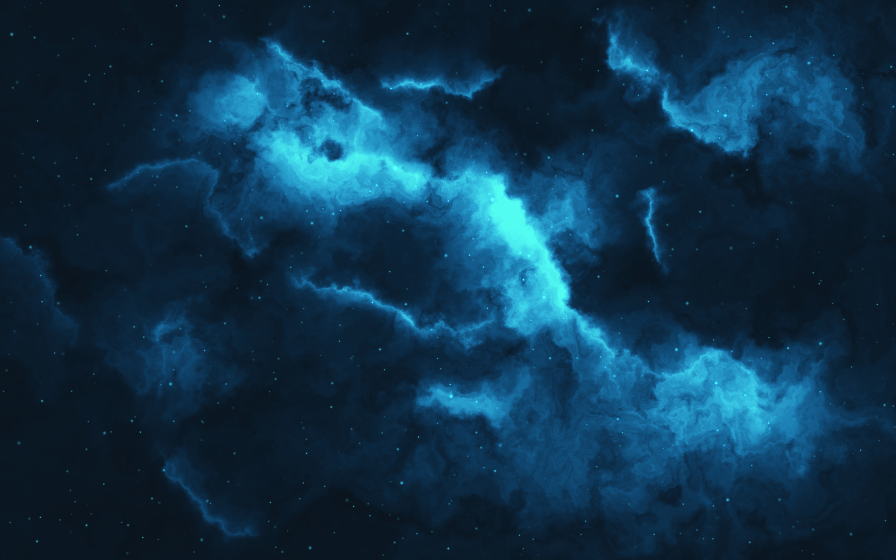
Write a Shadertoy shader that draws this background.

```glsl
// A blue nebula: a bright diagonal ridge, torn cloud rims, dark voids, stars.
// Soft ellipses hold the gas and one-sided curved wisps form the lit rims;
// gradient noise bends both, then one light value passes through a colour ramp.

#define WARP 0.105       // bending of all cloud shapes
#define GRAIN 2.3        // contrast of the cloud texture
#define RIM 0.0055       // thickness of lit rims
#define EXPOSURE 1.25    // overall brightness
#define VOID_DEPTH 0.85  // darkness of the hollows
#define STAR_LIGHT 0.8   // brightness of the stars

vec2 hash2(vec2 p) {
    vec3 h = fract(vec3(p.xyx) * vec3(0.1031, 0.1030, 0.0973));
    h += dot(h, h.yzx + 33.33);
    return fract((h.xx + h.yz) * h.zy);
}

float corner(vec2 cell, vec2 offset) {
    return dot(hash2(cell) * 2.0 - 1.0, offset);
}

float gradientNoise(vec2 p) {
    vec2 i = floor(p), f = fract(p), e = vec2(1, 0);
    vec2 u = f * f * f * (f * (f * 6.0 - 15.0) + 10.0);
    return mix(mix(corner(i, f), corner(i + e, f - e), u.x),
               mix(corner(i + e.yx, f - e.yx), corner(i + 1.0, f - 1.0), u.x), u.y);
}

float fbm(vec2 p) {
    float sum = 0.0, amp = 0.6;
    for (int i = 0; i < 6; i++) {
        sum += amp * gradientNoise(p);
        p = mat2(1.6, 1.2, -1.2, 1.6) * p + 17.3;
        amp *= 0.56;
    }
    return sum;
}

float glow(vec2 p, vec2 centre, vec2 radius) {
    vec2 d = (p - centre) / radius;
    return exp(-dot(d, d));
}

// Lit curve a-b-c; its light spreads to the left (+1) or right (-1) of travel.
float wisp(vec2 p, vec2 a, vec2 b, vec2 c, float side, float spread) {
    float nearest = 1e3, along = 0.0, facing = 1.0;
    vec2 start = a;
    for (int i = 1; i <= 7; i++) {
        float t = float(i) / 7.0;
        vec2 end = mix(mix(a, b, t), mix(b, c, t), t);
        vec2 s = end - start, r = p - start;
        float h = clamp(dot(r, s) / dot(s, s), 0.0, 1.0);
        float d = length(r - s * h);
        if (d < nearest) {
            nearest = d;
            along = (float(i) - 1.0 + h) / 7.0;
            facing = side * (s.x * r.y - s.y * r.x);
        }
        start = end;
    }
    float body = exp(-nearest / (facing > 0.0 ? spread : RIM * 1.6));
    float rim = exp(-nearest / RIM);
    return smoothstep(0.0, 0.8, 4.0 * along * (1.0 - along)) * (0.85 * body + 0.25 * rim);
}

float gasLight(vec2 p) {
    float g = 0.07 * glow(p, vec2(0.85, 0.60), vec2(0.75, 0.42));
    g += 0.50 * glow(p, vec2(0.47, 0.78), vec2(0.13, 0.10));
    g += 0.65 * glow(p, vec2(0.70, 0.70), vec2(0.20, 0.07));
    g += 0.60 * glow(p, vec2(0.95, 0.51), vec2(0.08, 0.14));
    g += 0.40 * glow(p, vec2(1.03, 0.65), vec2(0.07, 0.11));
    g += 0.60 * glow(p, vec2(1.29, 0.28), vec2(0.17, 0.09));
    g += 0.24 * glow(p, vec2(1.12, 0.20), vec2(0.38, 0.16));
    g += 0.50 * glow(p, vec2(1.40, 0.83), vec2(0.17, 0.12));
    g += 0.45 * glow(p, vec2(0.82, 0.28), vec2(0.07, 0.05));
    g += 0.20 * glow(p, vec2(0.31, 0.37), vec2(0.10, 0.08));
    float hollow = glow(p, vec2(0.76, 0.54), vec2(0.14, 0.07))
                 + glow(p, vec2(1.13, 0.54), vec2(0.08, 0.10))
                 + glow(p, vec2(0.97, 0.78), vec2(0.13, 0.05));
    return g * (1.0 - VOID_DEPTH * min(hollow, 1.0));
}

float rimLight(vec2 p) {
    // Main ridge and its upper branch
    float w = 0.45 * wisp(p, vec2(0.40, 0.85), vec2(0.51, 0.84), vec2(0.58, 0.71), -1.0, 0.03);
    w += 1.15 * wisp(p, vec2(0.47, 0.73), vec2(0.79, 0.77), vec2(0.96, 0.58), -1.0, 0.065);
    w += 1.45 * wisp(p, vec2(0.83, 0.70), vec2(1.01, 0.59), vec2(1.01, 0.38), -1.0, 0.065);
    w += 1.00 * wisp(p, vec2(0.96, 0.48), vec2(1.07, 0.43), vec2(1.14, 0.31), -1.0, 0.035);
    w += 1.05 * wisp(p, vec2(0.47, 0.95), vec2(0.57, 0.88), vec2(0.70, 0.74), -1.0, 0.045);
    // Upper arcs
    w += 0.85 * wisp(p, vec2(0.67, 0.86), vec2(0.80, 0.75), vec2(0.92, 0.88), 1.0, 0.022);
    w += 0.95 * wisp(p, vec2(1.05, 0.99), vec2(1.05, 0.84), vec2(1.22, 0.86), 1.0, 0.032);
    w += 0.95 * wisp(p, vec2(1.21, 0.89), vec2(1.20, 0.73), vec2(1.36, 0.72), 1.0, 0.045);
    // Inner filaments and lower right rims
    w += 0.65 * wisp(p, vec2(0.53, 0.53), vec2(0.66, 0.44), vec2(0.77, 0.43), -1.0, 0.014);
    w += 0.65 * wisp(p, vec2(0.69, 0.46), vec2(0.81, 0.37), vec2(0.90, 0.47), -1.0, 0.014);
    w += 0.70 * wisp(p, vec2(1.15, 0.64), vec2(1.17, 0.59), vec2(1.22, 0.54), 1.0, 0.013);
    w += 0.65 * wisp(p, vec2(1.09, 0.37), vec2(1.19, 0.28), vec2(1.30, 0.38), -1.0, 0.03);
    w += 0.55 * wisp(p, vec2(1.25, 0.37), vec2(1.37, 0.36), vec2(1.37, 0.23), -1.0, 0.04);
    // Faint wisps on the left
    w += 0.32 * wisp(p, vec2(0.17, 0.67), vec2(0.35, 0.77), vec2(0.42, 0.61), -1.0, 0.02);
    w += 0.40 * wisp(p, vec2(0.40, 0.69), vec2(0.41, 0.55), vec2(0.50, 0.57), 1.0, 0.02);
    w += 0.28 * wisp(p, vec2(0.33, 0.48), vec2(0.25, 0.39), vec2(0.28, 0.29), 1.0, 0.04);
    w += 0.22 * wisp(p, vec2(0.30, 0.26), vec2(0.33, 0.06), vec2(0.46, 0.05), 1.0, 0.03);
    return w + 0.22 * wisp(p, vec2(-0.04, 0.59), vec2(0.06, 0.55), vec2(0.14, 0.36), -1.0, 0.03);
}

float stars(vec2 p) {
    float sum = 0.0;
    for (int i = 0; i < 3; i++) {
        float density = 34.0 - 11.0 * float(i);
        vec2 grid = p * density + 7.0 * float(i);
        vec2 cell = floor(grid), rnd = hash2(cell + 91.0);
        float d = length(fract(grid) - 0.2 - 0.6 * hash2(cell)) / density;
        float size = max(0.0012 + 0.0006 * float(i), 0.7 / iResolution.y);
        sum += step(0.70, rnd.x) * rnd.y * rnd.y * exp(-d * d / (size * size));
    }
    return sum;
}

void mainImage(out vec4 fragColor, in vec2 fragCoord) {
    vec2 p = fragCoord / iResolution.y;
    p.x += 0.8 - 0.5 * iResolution.x / iResolution.y;
    vec2 bend = vec2(fbm(p * 7.0 + 3.1), fbm(p * 7.0 + 41.7));
    vec2 q = p + WARP * bend;
    float cloud = fbm(p * 6.0 + bend * 1.5 + 11.0);
    // Bright creases where a second noise crosses zero
    float crease = exp(-14.0 * abs(fbm(p * 5.0 + bend * 0.8 + 73.0)));
    float gasGrain = clamp(0.8 + GRAIN * cloud, 0.1, 1.9) + 0.45 * crease;
    float tear = clamp(0.85 + 2.0 * cloud + 0.3 * crease, 0.2, 1.5);
    float light = gasLight(q) * gasGrain + rimLight(q) * tear;
    float v = 1.17 * (1.0 - exp(-EXPOSURE * light)) + 0.08 * cloud - 0.03;
    v = clamp(v, -0.07, 1.12);
    // Night blue through azure to pale cyan
    vec3 color = vec3(0.04, 0.095, 0.145) + v * (vec3(0.03, 0.35, 0.62)
               + v * (vec3(0.01, 0.40, 0.70) + v * vec3(0.17, 0.0, -0.55)));
    color += STAR_LIGHT * stars(p) * vec3(0.2, 0.75, 0.8);
    fragColor = vec4(color, 1.0);
}
```
